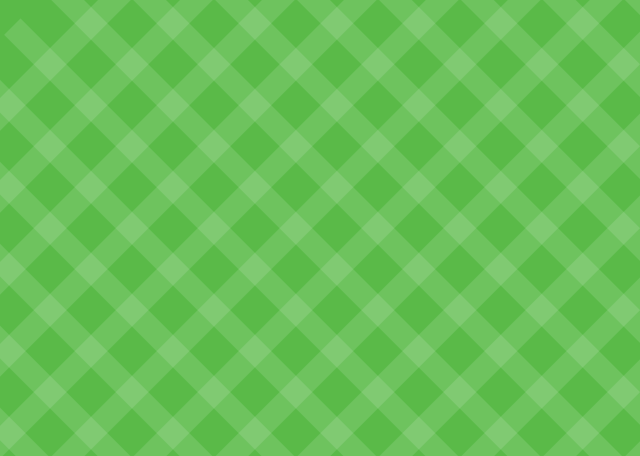
This pattern is drawn by a Shadertoy shader. Its source:

```glsl
// Diagonal gingham: translucent white bands crossing on a green ground

// Coverage of evenly spaced bands along t, one of them centred on the given value
float bands(float t, float centre, float blur) {
    float period = 0.1797;
    float d = abs(fract((t - centre) / period + 0.5) - 0.5) * period;
    return 1.0 - smoothstep(-blur, blur, d - 0.0359);
}

void mainImage(out vec4 fragColor, in vec2 fragCoord) {
    // Canvas heights, measured from the top left corner
    vec2 p = vec2(fragCoord.x, iResolution.y - fragCoord.y) / iResolution.y;
    float blur = 1.0 / iResolution.y;

    // Diagonal coordinates
    float sum = p.x + p.y;
    float diff = p.x - p.y;

    // Rising bands leave the top left corner bare
    float rising = bands(sum, 0.2509, blur) * step(0.16, sum);

    // Falling bands stop with a square end near that corner
    float falling = bands(diff, 0.1484, blur) * smoothstep(-blur, blur, sum - 0.0855);

    // Lay both sets of bands over the ground
    vec3 color = vec3(0.352, 0.731, 0.283);
    color = mix(color, vec3(1.0), 0.122 * rising);
    color = mix(color, vec3(1.0), 0.122 * falling);

    fragColor = vec4(color, 1.0);
}
```
